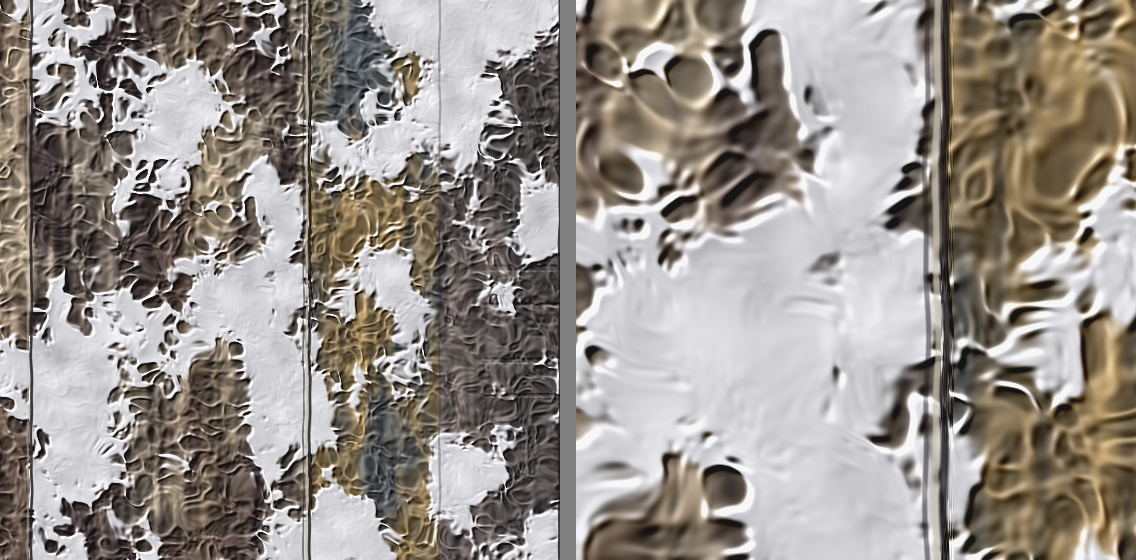
Left: the whole. Right: its middle third, enlarged.
A Shadertoy shader for this texture:

```glsl
// Weathered boards under flaking white crust, lit from the upper left.
// Cellular noise builds a height field of crust, squiggles and grain;
// its slope toward the light shades tinted wood, split by board seams.

#define CRUST_LEVEL 0.29
#define CRUST_EDGE 0.13
#define PATCH_SCALE vec2(6.5, 4.6)
#define SQUIGGLE_SCALE 44.0
#define GRAIN_SCALE 135.0
#define RELIEF_GAIN 0.50
#define LIGHT_STEP vec2(-0.0028, 0.0030)
#define SEAM_LEFT 0.055
#define SEAM_MAIN 0.553
#define SEAM_RIGHT 0.785

vec3 hash3(vec2 cell) {
    vec3 q = fract(cell.xyx * vec3(0.1031, 0.1030, 0.0973));
    q += dot(q, q.yxz + 33.33);
    return fract((q.xxy + q.yzz) * q.zyx);
}

// Cellular noise: one signed soft bump per cell, zero on average
float cellular(vec2 p) {
    vec2 home = floor(p);
    float sum = 0.0;
    for (int j = -1; j <= 1; j++)
    for (int i = -1; i <= 1; i++) {
        vec2 cell = home + vec2(i, j);
        vec3 rnd = hash3(cell + 57.0);
        vec2 d = p - cell - rnd.xy;
        float k = max(0.0, 1.0 - dot(d, d));
        sum += (2.0 * rnd.z - 1.0) * k * k * k;
    }
    return sum;
}

float layered(vec2 p) {
    float sum = 0.0, amp = 1.0;
    for (int i = 0; i < 4; i++) {
        sum += amp * cellular(p);
        p = mat2(1.6, 1.2, -1.2, 1.6) * p + 13.7;
        amp *= 0.6;
    }
    return sum;
}

float bump(float x, float center, float width) {
    float d = (x - center) / width;
    return exp(-d * d);
}

// Roped grooves across the lower part of the right board
float grooves(vec2 p) {
    float row = abs(fract(p.y / 0.082 + 0.15 * sin(p.y * 40.0)) - 0.5) * 0.082;
    float zone = smoothstep(0.84, 0.88, p.x) * smoothstep(0.27, 0.30, p.y)
               * (1.0 - smoothstep(0.53, 0.56, p.y));
    float twist = 0.7 + 0.3 * sin(420.0 * (p.x + p.y));
    return zone * twist * (1.0 - smoothstep(0.002, 0.006, row));
}

// Returns height, crust mask and squiggle value
vec3 surface(vec2 p) {
    float right = smoothstep(SEAM_MAIN - 0.003, SEAM_MAIN + 0.003, p.x);
    vec2 warp = vec2(cellular(p * 23.0), cellular(p * 23.0 + 41.0));
    vec2 q = p + 0.014 * warp;
    float n = cellular(mat2(0.95, 0.3, -0.3, 1.1) * q * mix(SQUIGGLE_SCALE, 54.0, right));
    float squiggle = exp(-12.0 * n * n);
    float grain = cellular(q * GRAIN_SCALE);

    float bias = 0.45 * bump(p.x, 0.49, 0.05) + 0.25 * bump(p.x, 0.09, 0.05)
               + 0.18 * bump(p.x, 0.67, 0.08)
               - 0.5 * (1.0 - smoothstep(SEAM_LEFT - 0.004, SEAM_LEFT, p.x))
               - 0.15 * bump(p.x, 0.32, 0.09);
    float cover = layered(p * PATCH_SCALE + 3.0 + 0.07 * warp) + bias
                + mix(0.36, 0.20, right) * (squiggle - 0.47) + 0.10 * grain;
    float crust = smoothstep(CRUST_LEVEL - CRUST_EDGE, CRUST_LEVEL + CRUST_EDGE, cover);

    float rough = 1.0 - 0.8 * smoothstep(0.35, 0.85, cover);
    float height = 0.75 * crust - 0.5 * grooves(p) * (1.0 - crust)
                 + rough * (mix(0.62, 0.34, right) * squiggle + 0.26 * grain);
    return vec3(height, crust, squiggle);
}

// Wood tint: vertical streaks and stains, different on each board
vec3 woodColor(vec2 p) {
    float streak = cellular(p * vec2(85.0, 4.0));
    float stain = layered(p * vec2(8.0, 3.0) + 71.0);
    float tone = smoothstep(-0.6, 0.7, stain + 0.35 * streak);
    vec3 leftWood = mix(vec3(0.25, 0.21, 0.21), vec3(0.52, 0.48, 0.43), tone);
    leftWood += vec3(0.12, 0.10, 0.06) * bump(p.x, 0.36, 0.07);
    leftWood += vec3(0.10, 0.08, 0.05) * (1.0 - step(SEAM_LEFT, p.x));
    vec3 ochreWood = mix(vec3(0.33, 0.35, 0.37), vec3(0.52, 0.44, 0.31), tone);
    vec3 mauveWood = mix(vec3(0.30, 0.28, 0.28), vec3(0.45, 0.41, 0.40), tone);
    vec3 wood = mix(leftWood, ochreWood, smoothstep(SEAM_MAIN - 0.002, SEAM_MAIN + 0.002, p.x));
    wood = mix(wood, mauveWood, smoothstep(SEAM_RIGHT - 0.004, SEAM_RIGHT + 0.004, p.x));
    return wood * (1.0 + 0.22 * streak);
}

float line(float x, float center, float halfWidth) {
    return 1.0 - smoothstep(halfWidth * 0.5, halfWidth * 1.5, abs(x - center));
}

void mainImage(out vec4 fragColor, in vec2 fragCoord) {
    vec2 p = fragCoord / iResolution.xy;
    vec3 here = surface(p);
    float relief = here.x - surface(p + LIGHT_STEP).x;

    // Crust over wood, with dark crevices and lit slopes
    vec3 wood = woodColor(p) * mix(0.78, 1.18, here.z);
    vec3 crustColor = vec3(0.83, 0.83, 0.85) + 0.07 * cellular(p * 28.0 + 9.0);
    vec3 color = mix(wood, crustColor, here.y) + RELIEF_GAIN * relief;

    // Seams: dark gaps beside pale worn edges
    float wobble = 0.0008 * sin(p.y * 37.0) + 0.0005 * sin(p.y * 91.0);
    float x = p.x + wobble;
    float pale = max(line(x, SEAM_MAIN - 0.005, 0.002), 0.6 * line(x, SEAM_LEFT - 0.005, 0.002));
    float dark = max(line(x, SEAM_MAIN, 0.0025), line(x, SEAM_LEFT + 0.001, 0.0025));
    dark = max(dark, max(0.6 * line(x, SEAM_MAIN - 0.011, 0.0015), line(x, 0.999, 0.002)));
    dark = max(dark, 0.35 * line(x, SEAM_RIGHT, 0.002));
    color = mix(color, vec3(0.78, 0.75, 0.69), 0.75 * pale);
    color = mix(color, vec3(0.13, 0.11, 0.11), 0.85 * dark);

    fragColor = vec4(clamp(color, 0.08, 0.97), 1.0);
}
```
